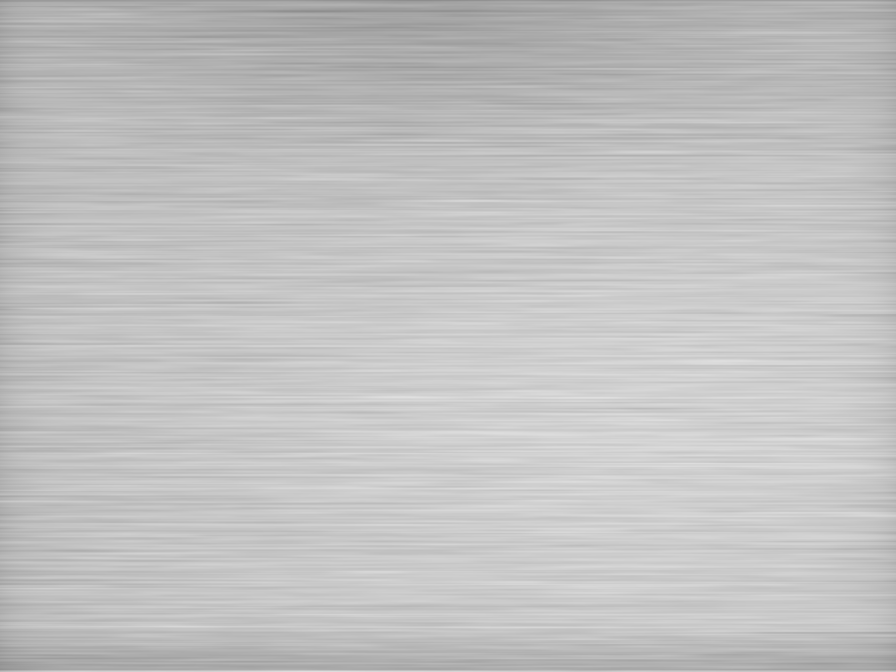
A Shadertoy shader for this texture:

```glsl
const float BASE_TONE = 0.742;
const float GRAIN_CONTRAST = 0.024;
const int GRAIN_LAYERS = 5;
const vec2 FINEST_CELLS = vec2(2.6, 370.0);  // scratches across and up the sheet
const vec2 LAYER_SCALE = vec2(1.75, 0.86);   // later layers: shorter, a little thicker
const float LAYER_FADE = 0.88;
const float SCRATCH_HALF_WIDTH = 0.75;       // in cells

const vec2 GLOW_CENTRE = vec2(0.70, 0.36);
const vec2 GLOW_SIZE = vec2(0.52, 0.42);
const float GLOW_GAIN = 0.075;

const vec2 SHADE_CENTRE = vec2(0.45, 1.02);
const vec2 SHADE_SIZE = vec2(0.31, 0.20);
const float SHADE_DEPTH = 0.08;

const float TOP_FALL = 0.03;
const float BOTTOM_FALL = 0.10;
const float SIDE_FALL = 0.06;
const float SIDE_WIDTH = 0.025;
const float RIM_WIDTH = 0.004;

vec3 hash3(vec2 p) {
    vec3 q = fract(p.xyx * vec3(0.1031, 0.1030, 0.0973));
    q += dot(q, q.yxz + 33.33);
    return fract((q.xxy + q.yzz) * q.zyx);
}

float blob(vec2 p, vec2 centre, vec2 size) {
    vec2 d = (p - centre) / size;
    return exp(-dot(d, d));
}

// Stretched cellular noise: one light or dark scratch per cell
float scratches(vec2 p, float seed) {
    float sum = 0.0;
    for (int j = -1; j <= 1; j++) {
        float row = floor(p.y) + float(j);
        float x = p.x + hash3(vec2(row, seed)).x * 7.0;  // stagger the rows
        for (int i = -1; i <= 1; i++) {
            vec2 cell = vec2(floor(x) + float(i), row);
            vec3 rnd = hash3(cell + seed * 17.0);
            vec2 d = abs(vec2(x, p.y) - cell - rnd.xy);
            float along = 1.0 - smoothstep(0.3, 1.0, d.x);
            float across = 1.0 - smoothstep(0.0, SCRATCH_HALF_WIDTH, d.y);
            sum += (rnd.z * 2.0 - 1.0) * along * across;
        }
    }
    return sum;
}

float brushedGrain(vec2 uv) {
    float sum = 0.0;
    float weight = 1.0;
    vec2 cells = FINEST_CELLS;
    for (int k = 0; k < GRAIN_LAYERS; k++) {
        sum += weight * scratches(uv * cells, float(k) + 3.0);
        cells *= LAYER_SCALE;
        weight *= LAYER_FADE;
    }
    return sum;
}

// Broad reflections and the darker borders
float sheetTone(vec2 uv) {
    float tone = BASE_TONE;
    tone += GLOW_GAIN * blob(uv, GLOW_CENTRE, GLOW_SIZE);
    tone -= SHADE_DEPTH * blob(uv, SHADE_CENTRE, SHADE_SIZE);
    tone -= TOP_FALL * smoothstep(0.72, 1.0, uv.y);
    tone -= BOTTOM_FALL * (1.0 - smoothstep(0.0, 0.075, uv.y));
    tone -= SIDE_FALL * exp(-min(uv.x, 1.0 - uv.x) / SIDE_WIDTH);
    return tone;
}

void mainImage(out vec4 fragColor, in vec2 fragCoord) {
    vec2 uv = fragCoord / iResolution.xy;
    float tone = sheetTone(uv) + GRAIN_CONTRAST * brushedGrain(uv);

    // Thin rims: dark at the top, light at the bottom
    tone -= 0.07 * smoothstep(1.0 - RIM_WIDTH, 1.0, uv.y);
    tone += 0.14 * (1.0 - smoothstep(0.0, RIM_WIDTH, uv.y));

    fragColor = vec4(vec3(clamp(tone, 0.0, 1.0)), 1.0);
}
```
